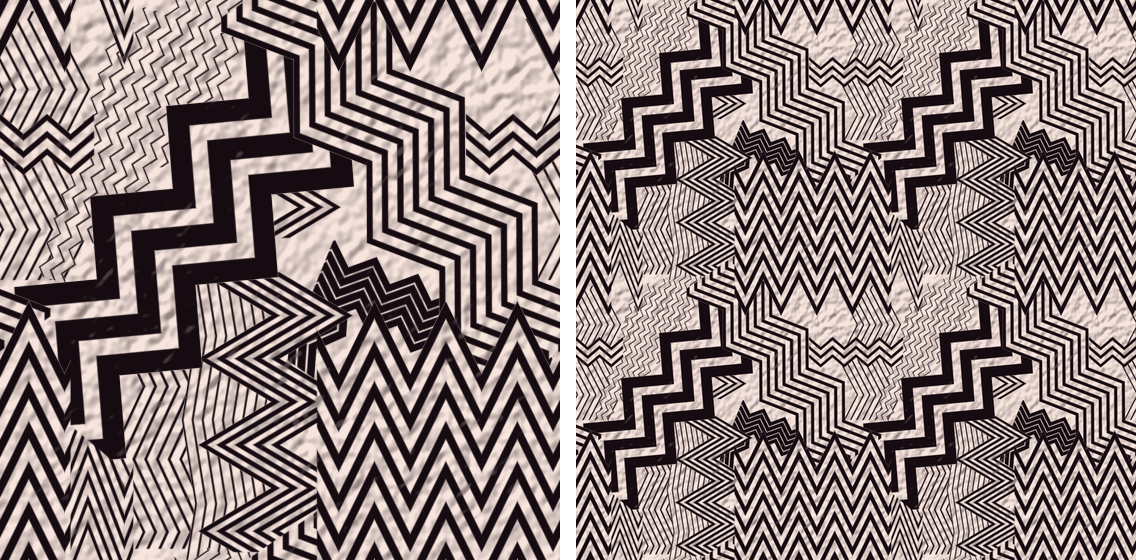
Left, the tile; right, the same tile 2 across and 2 down.
Reproduce this pattern procedurally as a Shadertoy shader.

```glsl
// Tiling collage of overlapping ink zigzag ribbons on mottled cream paper.
#define PAPER vec3(0.965, 0.895, 0.865)
#define PAPER_SHADE vec3(0.58, 0.52, 0.51)
#define INK vec3(0.085, 0.045, 0.065)
#define INK_WORN vec3(0.27, 0.22, 0.23)
#define EDGE 0.0018
#define GRAIN_CELLS vec2(50.0, 27.0)
#define GRAIN_DEPTH 1.75
#define BRICK_COLUMNS 5

float hash(vec2 cell) {
    return fract(sin(dot(cell, vec2(127.1, 311.7))) * 43758.5453);
}

// Value noise whose lattice repeats after "cells"
float wrapNoise(vec2 uv, vec2 cells) {
    vec2 g = uv * cells, i = floor(g), f = g - i;
    f = f * f * (3.0 - 2.0 * f);
    vec2 a = mod(i, cells), b = mod(i + 1.0, cells);
    return mix(mix(hash(a), hash(vec2(b.x, a.y)), f.x),
               mix(hash(vec2(a.x, b.y)), hash(b), f.x), f.y);
}

// Diagonal crumple height; whole-number shear keeps it periodic
float crumple(vec2 p) {
    vec2 diagonal = vec2(p.x - p.y, p.x + p.y);
    return 0.65 * wrapNoise(diagonal, GRAIN_CELLS)
         + 0.35 * wrapNoise(p, vec2(101.0, 89.0));
}

float triangleWave(float x) {
    return abs(fract(x) - 0.5) * 4.0 - 1.0;
}

float inside(float dist) {
    float soft = max(EDGE, 0.7 / iResolution.y);
    return 1.0 - smoothstep(-soft, soft, dist);
}

// Opaque striped ribbon: wave = (period, amplitude, phase),
// stripes = (count, pitch, ink fraction)
void ribbon(inout float ink, vec2 p, vec2 centre, float degrees, float halfLength,
            vec3 wave, vec3 stripes) {
    vec2 d = fract(p - centre + 0.5) - 0.5;
    float a = radians(degrees), c = cos(a), s = sin(a);
    d = vec2(c * d.x + s * d.y, c * d.y - s * d.x);

    float across = d.y - wave.y * triangleWave(d.x / wave.x + wave.z);
    float slope = 4.0 * wave.y / wave.x;
    float toDistance = inversesqrt(1.0 + slope * slope);
    float last = stripes.x - 1.0;
    float row = across / stripes.y + 0.5 * last;
    float nearest = clamp(floor(row + 0.5), 0.0, last);
    float lineDist = (abs(row - nearest) - 0.5 * stripes.z) * stripes.y;
    float sideDist = abs(across) - 0.5 * (last + stripes.z) * stripes.y;

    float cover = inside(max(sideDist * toDistance, abs(d.x) - halfLength));
    ink = mix(ink, inside(lineDist * toDistance), cover);
}

float zigzagInk(vec2 p) {
    float ink = 0.0;
    // Fine bent hatching
    ribbon(ink, p, vec2(0.05, 0.74), 90.0, 0.24, vec3(0.25, 0.032, 0.1), vec3(8, 0.022, 0.22));
    ribbon(ink, p, vec2(0.29, 0.18), 90.0, 0.16, vec3(0.26, 0.03, 0.0), vec3(7, 0.021, 0.25));
    ribbon(ink, p, vec2(0.41, 0.25), 90.0, 0.25, vec3(0.3, 0.012, 0.0), vec3(9, 0.018, 0.2));
    // Brick-like columns of fine steps
    for (int i = 0; i < BRICK_COLUMNS; i++) {
        float k = float(i);
        ribbon(ink, p, vec2(0.165 + 0.057 * k, 0.73 + 0.043 * k), 73.0, 0.24 - 0.025 * k,
               vec3(0.045, 0.009, 0.3 * k), vec3(3, 0.021, 0.16));
    }
    // Nested points and small waves
    ribbon(ink, p, vec2(0.17, 0.09), 0.0, 0.068, vec3(0.13, 0.085, 0.1), vec3(6, 0.045, 0.38));
    ribbon(ink, p, vec2(0.0, 0.742), 0.0, 0.168, vec3(0.084, 0.018, 0.0), vec3(3, 0.031, 0.4));
    ribbon(ink, p, vec2(0.52, 0.63), 90.0, 0.055, vec3(0.12, 0.05, 0.5), vec3(3, 0.032, 0.45));
    // Dark waves with hairline gaps
    ribbon(ink, p, vec2(0.565, 0.4), 55.0, 0.065, vec3(0.1, 0.015, 0.2), vec3(3, 0.021, 0.8));
    ribbon(ink, p, vec2(0.677, 0.466), -22.0, 0.115, vec3(0.08, 0.018, 0.4), vec3(5, 0.021, 0.82));
    ribbon(ink, p, vec2(0.9, 0.385), -20.0, 0.09, vec3(0.08, 0.016, 0.0), vec3(4, 0.021, 0.82));
    // Upright zigzag, bold staircase, lined staircase, large chevrons
    ribbon(ink, p, vec2(0.492, 0.264), 90.0, 0.25, vec3(0.154, 0.065, 0.38), vec3(5, 0.0326, 0.5));
    ribbon(ink, p, vec2(0.322, 0.569), 50.0, 0.378, vec3(0.211, 0.052, 0.2), vec3(3, 0.096, 0.57));
    ribbon(ink, p, vec2(0.74, 0.7), -55.4, 0.417, vec3(0.229, 0.039, 0.23), vec3(7, 0.0335, 0.4));
    ribbon(ink, p, vec2(0.846, 0.167), 0.0, 0.28, vec3(0.1276, 0.065, 0.39), vec3(7, 0.0716, 0.45));
    return ink;
}

void mainImage(out vec4 fragColor, in vec2 fragCoord) {
    vec2 p = fragCoord / iResolution.xy;

    // Side-lit relief, stronger in some patches
    float relief = crumple(p + vec2(0.005, -0.006)) - crumple(p);
    float patchy = 0.6 + 0.8 * wrapNoise(p, vec2(7.0));
    float shade = clamp(0.19 + GRAIN_DEPTH * patchy * relief, 0.0, 1.0);

    vec3 paper = mix(PAPER, PAPER_SHADE, shade);
    vec3 ink = mix(INK, INK_WORN, smoothstep(0.2, 0.5, relief * patchy));
    fragColor = vec4(mix(paper, ink, zigzagInk(p)), 1.0);
}
```
